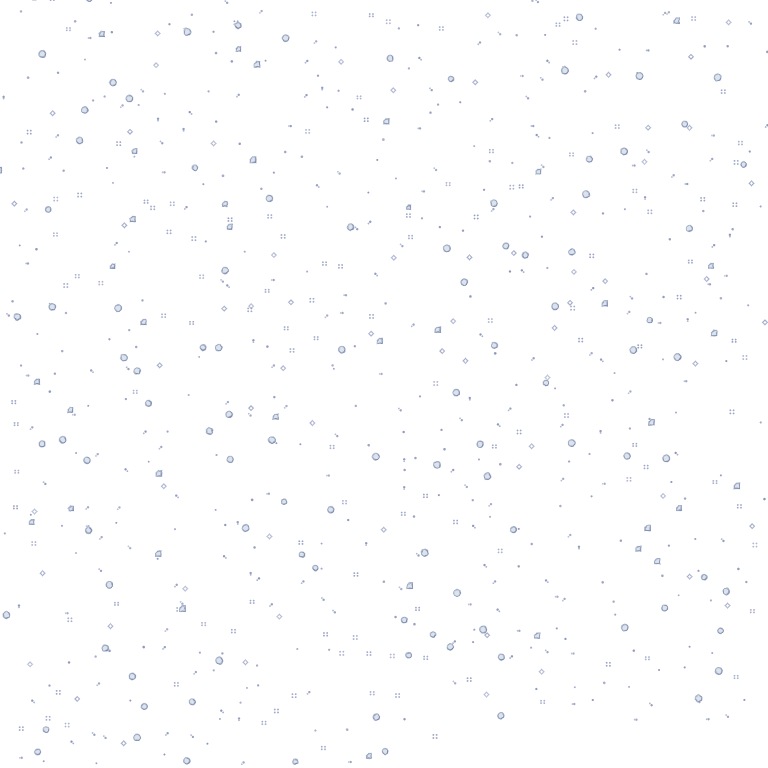
A WebGL 2 fragment shader for this pattern:

```glsl
#version 300 es
precision highp float;
// Sparse blue-grey beads and tiny specks scattered on white paper.

uniform vec2 u_resolution;
out vec4 fragColor;

const vec3 PAPER = vec3(1.0);
const vec3 FILL = vec3(0.86, 0.89, 0.92);
const vec3 RIM_LIGHT = vec3(0.70, 0.74, 0.82);
const vec3 RIM_DARK = vec3(0.50, 0.55, 0.70);
const vec3 SPECK = vec3(0.55, 0.59, 0.74);

const float BEAD_CELLS = 18.0;
const float BEAD_DENSITY = 0.46;
const float BEAD_RADIUS = 0.0051;
const float RIM_WIDTH = 0.0019;
const float ROUGHNESS = 0.0012;
const float GRAIN_SCALE = 300.0;

const float SPECK_CELLS = 30.0;
const float SPECK_DENSITY = 0.68;
const float DOT_RADIUS = 0.0015;
const float DOT_SPACING = 0.0021;
const vec2 BLANK_CORNER = vec2(0.62, 0.062); // left and top edge of the bare patch

vec3 hash3(vec2 p) {
    vec3 q = fract(p.xyx * vec3(0.1031, 0.1030, 0.0973));
    q += dot(q, q.yxz + 33.33);
    return fract((q.xxy + q.yzz) * q.zyx);
}

float gradientNoise(vec2 p) {
    vec2 cell = floor(p), f = fract(p);
    vec2 w = f * f * (3.0 - 2.0 * f);
    vec4 corner;
    for (int i = 0; i < 4; i++) {
        vec2 o = vec2(i & 1, i >> 1);
        corner[i] = dot(hash3(cell + o).xy * 2.0 - 1.0, f - o);
    }
    return mix(mix(corner.x, corner.y, w.x), mix(corner.z, corner.w, w.x), w.y);
}

float coverage(float d, float pixel) {
    return clamp(0.5 - d / pixel, 0.0, 1.0);
}

// Round or boxy bead: pale inside, rim darker towards the lower right
vec4 bead(vec2 p, vec3 rnd, float grain, float pixel) {
    float radius = BEAD_RADIUS * mix(0.78, 1.05, sqrt(rnd.x));
    float d = length(p) - radius;
    if (rnd.y > 0.65) {
        vec2 q = abs(p);
        float box = max(q.x, q.y) - radius * 0.85;
        float cut = dot(p, vec2(-0.707, 0.707)) - radius * 0.72;
        d = max(box, cut);
    }
    d += grain * ROUGHNESS;
    float rim = coverage(abs(d + 0.5 * RIM_WIDTH) - 0.5 * RIM_WIDTH, pixel);
    float shade = 0.5 + 0.4 * dot(p, vec2(0.7, -0.7)) / radius + grain;
    vec3 rimColor = mix(RIM_LIGHT, RIM_DARK, clamp(shade, 0.0, 1.0));
    return vec4(mix(FILL, rimColor, rim), coverage(d, pixel));
}

// Speck: single dot, uneven pair, block of four dots or small hollow diamond
vec4 speck(vec2 p, vec3 rnd, float pixel) {
    float ink;
    if (rnd.x < 0.36) {
        ink = coverage(length(p) - DOT_RADIUS * mix(0.75, 1.15, rnd.y), pixel);
    } else if (rnd.x < 0.66) {
        vec2 offset = DOT_SPACING * vec2(1.0, floor(rnd.y * 3.0) - 1.0);
        offset = rnd.z > 0.7 ? offset.yx : offset;
        float large = coverage(length(p - 0.5 * offset) - DOT_RADIUS, pixel);
        float small = coverage(length(p + 0.6 * offset) - 0.75 * DOT_RADIUS, pixel);
        ink = max(large, 0.75 * small);
    } else if (rnd.x < 0.88) {
        vec2 spread = DOT_SPACING * vec2(1.0, mix(0.7, 1.0, rnd.y));
        ink = 0.9 * coverage(length(abs(p) - spread) - 0.75 * DOT_RADIUS, pixel);
    } else {
        float diamond = (abs(p.x) + abs(p.y)) * 0.707 - DOT_SPACING;
        ink = 0.8 * coverage(abs(diamond) - 0.5 * DOT_RADIUS, pixel);
    }
    return vec4(SPECK, ink * mix(0.75, 1.0, rnd.z));
}

// Randomly filled grid, with each mark placed anywhere inside its cell
vec3 scatter(vec3 color, vec2 uv, float cells, float density, bool beads, float pixel) {
    float grain = beads ? gradientNoise(uv * GRAIN_SCALE) : 0.0;
    vec2 home = floor(uv * cells);
    for (int y = -1; y <= 1; y++) {
        for (int x = -1; x <= 1; x++) {
            vec2 cell = home + vec2(x, y);
            vec3 place = hash3(cell + cells * 7.0);
            vec3 form = hash3(cell + cells * 13.0 + 41.0);
            vec2 center = (cell + place.xy) / cells;
            bool blank = center.x > BLANK_CORNER.x && center.y < BLANK_CORNER.y;
            if (place.z > density || blank) continue;
            vec2 p = uv - center;
            vec4 mark = beads ? bead(p, form, grain, pixel) : speck(p, form, pixel);
            color = mix(color, mark.rgb, mark.a);
        }
    }
    return color;
}

void main() {
    float side = min(u_resolution.x, u_resolution.y);
    vec2 uv = gl_FragCoord.xy / side;
    float pixel = 1.0 / side;
    vec3 color = scatter(PAPER, uv, SPECK_CELLS, SPECK_DENSITY, false, pixel);
    color = scatter(color, uv, BEAD_CELLS, BEAD_DENSITY, true, pixel);
    fragColor = vec4(color, 1.0);
}
```
